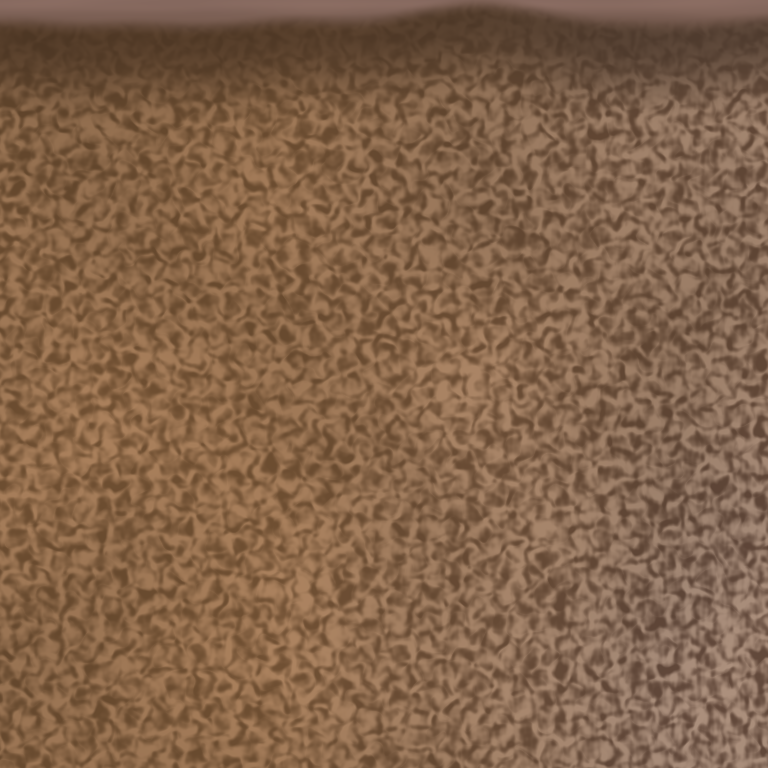
Give the GLSL for this texture, as a three.js fragment shader.

```glsl
// Brown carpet pile under a soft shadow and a smooth strip along the top.
// Warped gradient noise and its ridges form short curled tufts, which are
// tinted from a warm left side to a cool, coarser lower right corner.
varying vec2 vUv;

const vec3 WARM_DARK = vec3(0.415, 0.295, 0.185);
const vec3 WARM_LIGHT = vec3(0.630, 0.475, 0.340);
const vec3 COOL_DARK = vec3(0.385, 0.285, 0.230);
const vec3 COOL_LIGHT = vec3(0.675, 0.565, 0.490);
const vec3 STRIP_LOW = vec3(0.440, 0.335, 0.285);
const vec3 STRIP_HIGH = vec3(0.530, 0.415, 0.375);
const vec3 SHADOW_TINT = vec3(0.69, 0.67, 0.66);

// Sine-free hash giving a unit gradient per lattice cell
vec2 cellGradient(vec2 cell) {
  vec3 h = fract(cell.xyx * vec3(0.1031, 0.1030, 0.0973));
  h += dot(h, h.yzx + 33.33);
  return normalize(fract((h.xx + h.yz) * h.zy) * 2.0 - 0.999);
}

// Gradient noise, roughly -0.7 to 0.7
float gradientNoise(vec2 p) {
  vec2 cell = floor(p);
  vec2 f = fract(p);
  vec2 w = f * f * f * (f * (f * 6.0 - 15.0) + 10.0);
  float a = dot(cellGradient(cell), f);
  float b = dot(cellGradient(cell + vec2(1.0, 0.0)), f - vec2(1.0, 0.0));
  float c = dot(cellGradient(cell + vec2(0.0, 1.0)), f - vec2(0.0, 1.0));
  float d = dot(cellGradient(cell + 1.0), f - 1.0);
  return mix(mix(a, b, w.x), mix(c, d, w.x), w.y);
}

// Bends coordinates so that the tufts curl
vec2 curlWarp(vec2 p, float scale, float amount) {
  vec2 q = p * scale;
  return p + amount * vec2(gradientNoise(q + 17.0), gradientNoise(q + 71.0));
}

// Tuft brightness from 0 (gap) to 1 (lit fibre)
float pileTone(vec2 uv, float coarse) {
  vec2 p = curlWarp(uv, 48.0, 0.012);
  float tufts = gradientNoise(p * 72.0 + 5.0);
  float ridges = 0.19 - abs(gradientNoise(p * 50.0 + 130.0));
  float fibres = gradientNoise(uv * 125.0 + 211.0);
  float threads = gradientNoise(uv * vec2(165.0, 60.0) + 307.0);
  float clumps = gradientNoise(uv * 11.0 + 401.0);
  float tone = 2.1 * tufts + 1.7 * ridges + 0.45 * fibres;
  tone += 0.6 * coarse * threads + 0.35 * clumps;
  return smoothstep(-1.12, 1.12, tone + 0.06);
}

// Share of cool light: rises to the right and towards the lower corner
float coolLight(vec2 uv) {
  float drift = 0.12 * gradientNoise(uv * 3.0 + 53.0);
  float side = smoothstep(0.25, 1.15, uv.x + drift);
  float corner = smoothstep(0.65, 0.0, distance(uv, vec2(1.0, 0.05)));
  return clamp(0.8 * side + 0.4 * corner, 0.0, 1.0);
}

// Height of the strip's lower rim, lifted by a broad bulge
float rimHeight(float x) {
  float offset = (x - 0.65) / 0.12;
  float wave = 0.012 * gradientNoise(vec2(x * 7.0, 3.5));
  return 0.968 + 0.023 * exp(-offset * offset) + wave;
}

void main() {
  vec2 uv = vUv;

  // Lit pile
  float cool = coolLight(uv);
  float rim = rimHeight(uv.x);
  float shade = smoothstep(0.13, 0.015, rim - uv.y);
  float tone = mix(pileTone(uv, cool), 0.45, 0.72 * shade);
  vec3 dark = mix(WARM_DARK, COOL_DARK, cool);
  vec3 light = mix(WARM_LIGHT, COOL_LIGHT, cool);
  vec3 color = mix(dark, light, tone);

  // Broad glow, dimmer towards the top
  float glow = smoothstep(0.6, 0.0, distance(uv, vec2(0.3, 0.42)));
  color *= 0.97 + 0.06 * glow - 0.05 * smoothstep(0.6, 1.0, uv.y);
  color *= 1.0 + 0.09 * gradientNoise(uv * 4.0 + 90.0);

  // Shadow below the strip
  color *= mix(vec3(1.0), SHADOW_TINT, shade);

  // Smooth strip with faint horizontal streaks
  vec3 strip = mix(STRIP_LOW, STRIP_HIGH, smoothstep(0.955, 1.0, uv.y));
  strip *= 1.0 + 0.06 * gradientNoise(uv * vec2(6.0, 70.0) + 29.0);
  color = mix(color, strip, smoothstep(-0.012, 0.014, uv.y - rim));

  gl_FragColor = vec4(color, 1.0);
}
```
